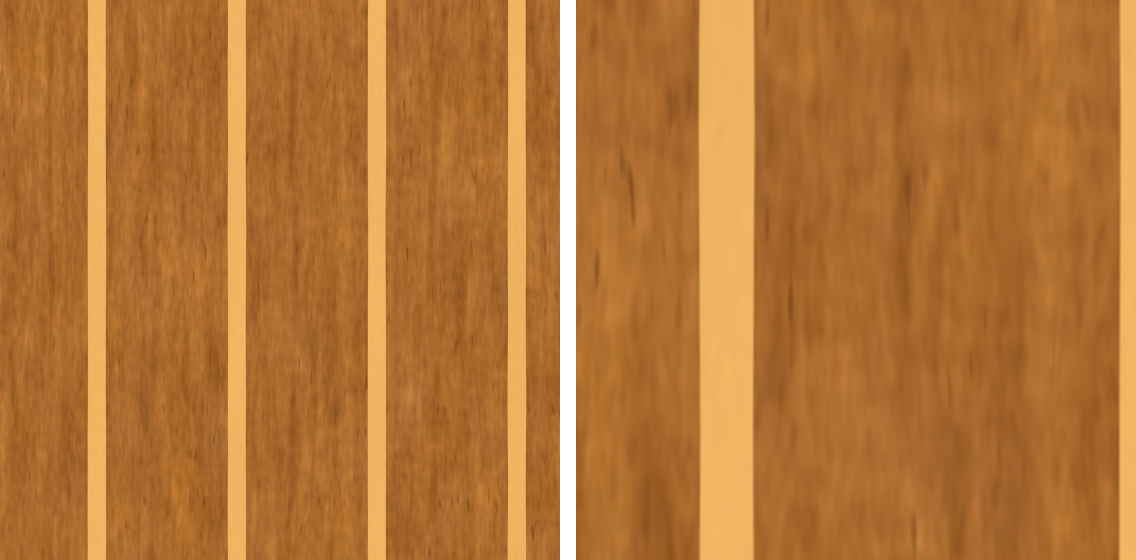
Left, the full canvas; right, a detail of the centre.
A WebGL 1 fragment shader for this texture:

```glsl
precision highp float;

uniform vec2 u_resolution;

#define PLANKS 4.0
#define STRIP_CENTER 0.173
#define STRIP_WIDTH 0.0322
#define EDGE_WOBBLE 0.0012
#define FIBRE_CONTRAST 0.50
#define PORE_DEPTH 0.55
#define HEART_OFFSET 0.41
#define WOOD_DARK vec3(0.555, 0.325, 0.115)
#define WOOD_LIGHT vec3(0.775, 0.505, 0.235)
#define PORE_COLOR vec3(0.42, 0.23, 0.08)
#define STRIP_COLOR vec3(0.937, 0.708, 0.385)

vec2 gradient(vec2 cell) {
  vec2 h = vec2(dot(cell, vec2(127.1, 311.7)), dot(cell, vec2(269.5, 183.3)));
  return fract(sin(h) * 43758.5) * 2.0 - 1.0;
}

// Gradient noise, roughly -0.7 to 0.7
float noise(vec2 p) {
  vec2 cell = floor(p);
  vec2 f = fract(p);
  vec2 w = f * f * f * (f * (f * 6.0 - 15.0) + 10.0);
  float a = dot(gradient(cell), f);
  float b = dot(gradient(cell + vec2(1.0, 0.0)), f - vec2(1.0, 0.0));
  float c = dot(gradient(cell + vec2(0.0, 1.0)), f - vec2(0.0, 1.0));
  float d = dot(gradient(cell + vec2(1.0, 1.0)), f - vec2(1.0, 1.0));
  return mix(mix(a, b, w.x), mix(c, d, w.x), w.y);
}

// Fine fibres: octaves stretched along the plank
float fibres(vec2 p) {
  float sum = 0.0;
  float weight = 0.8;
  vec2 scale = vec2(38.0, 5.0);
  for (int i = 0; i < 4; i++) {
    sum += weight * noise(p * scale + float(i) * 13.7);
    weight *= 0.9;
    scale *= vec2(1.75, 2.2);
  }
  return sum;
}

vec3 wood(vec2 uv, float plank, float across) {
  vec2 p = uv + plank * vec2(1.37, 2.71);
  p.x += 0.006 * noise(p * vec2(5.0, 3.0));

  // Broad shading and fibre tone
  float broad = noise(p * vec2(9.0, 3.0));
  float tone = 0.52 + 0.22 * broad + FIBRE_CONTRAST * fibres(p);
  tone += 0.12 * noise(p * vec2(45.0, 70.0));

  // Long veins, heavier on the first plank and toward its top
  float veins = smoothstep(0.1, 0.45, noise(p * vec2(48.0, 1.6)));
  float heavy = step(plank, -0.5) * smoothstep(0.3, 0.9, uv.y);
  tone -= veins * mix(0.14, 0.5, heavy);

  // Darker heart line along each plank
  float heart = (across - HEART_OFFSET - 0.03 * noise(vec2(uv.y * 3.0, plank))) / 0.03;
  tone -= 0.24 * exp(-heart * heart) * (0.8 + noise(p * vec2(4.0, 9.0)));

  vec3 color = mix(WOOD_DARK, WOOD_LIGHT, clamp(tone, -0.15, 1.1));
  color += vec3(0.0, 0.012, 0.035) * noise(p * vec2(14.0, 6.0) + 31.0);

  // Short dark pores
  float pore = smoothstep(0.22, 0.55, noise(p * vec2(140.0, 24.0) + 57.0));
  float patches = smoothstep(-0.35, 0.3, noise(p * vec2(12.0, 7.0) + 83.0));
  return mix(color, PORE_COLOR, PORE_DEPTH * pore * patches);
}

vec3 strip(vec2 uv) {
  float weave = 0.025 * noise(uv * vec2(150.0, 40.0));
  float stain = 0.035 * noise(uv * vec2(7.0, 4.0) + 19.0);
  return STRIP_COLOR * (1.0 + weave + stain);
}

void main() {
  vec2 uv = gl_FragCoord.xy / u_resolution;

  // Plank index and position between neighbouring strip centers
  float column = (uv.x - STRIP_CENTER) * PLANKS;
  float plank = floor(column);
  float across = column - plank;
  float nearest = floor(column + 0.5);

  // Distance to the slightly uneven strip edge
  float wobble = EDGE_WOBBLE * noise(vec2(uv.y * 6.0, nearest * 3.7 + 0.4));
  float edge = abs(column - nearest) / PLANKS - 0.5 * STRIP_WIDTH + wobble;
  float blur = max(0.0012, 0.75 / u_resolution.x);
  float mask = 1.0 - smoothstep(-blur, blur, edge);

  vec3 color = wood(uv, plank, across);
  color *= 1.0 - 0.05 * exp(-max(edge, 0.0) / 0.004);
  gl_FragColor = vec4(mix(color, strip(uv), mask), 1.0);
}
```
